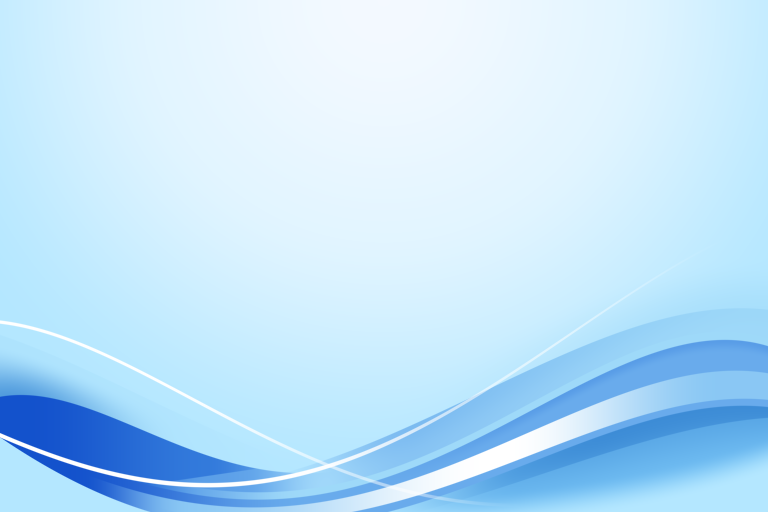
Give the GLSL for this background, as a WebGL 1 fragment shader.

```glsl
precision highp float;
// Pale sky glow with layered translucent blue ribbons and two fine white strands.

uniform vec2 u_resolution;

#define GLOW_CENTER vec2(0.5, 1.0)
#define GLOW_INNER vec3(0.955, 0.978, 1.0)
#define GLOW_MIDDLE vec3(0.870, 0.955, 1.0)
#define GLOW_OUTER vec3(0.705, 0.905, 1.0)
#define DEEP_BLUE vec3(0.075, 0.320, 0.800)
#define ROYAL_BLUE vec3(0.200, 0.480, 0.860)
#define RIBBON_BLUE vec3(0.410, 0.670, 0.925)
#define PALE_BLUE vec3(0.620, 0.850, 0.975)
#define SHADE_BLUE vec3(0.240, 0.550, 0.840)
#define STRAND_WIDTH 0.0075

// Smooth quartic through five heights at evenly spaced x.
float curve(float x, vec4 h, float last) {
  float s = x * 4.0;
  float a = s - 1.0, b = s - 2.0, c = s - 3.0, d = s - 4.0;
  return h.x * a * b * c * d / 24.0
       - h.y * s * b * c * d / 6.0
       + h.z * s * a * c * d / 4.0
       - h.w * s * a * b * d / 6.0
       + last * s * a * b * c / 24.0;
}

// Antialiased coverage of the area below a height.
float below(float y, float edge) {
  float aa = 0.8 / u_resolution.y;
  return 1.0 - smoothstep(edge - aa, edge + aa, y);
}

// Antialiased band centred on a height.
float strand(float y, float center, float width) {
  return below(abs(y - center), 0.5 * width);
}

vec3 background(vec2 uv) {
  float d = length((uv - GLOW_CENTER) * vec2(1.5, 1.0));
  vec3 color = mix(GLOW_INNER, GLOW_MIDDLE, smoothstep(0.0, 0.65, d));
  return mix(color, GLOW_OUTER, smoothstep(0.45, 0.98, d));
}

void main() {
  vec2 uv = gl_FragCoord.xy / u_resolution;
  float x = uv.x, y = uv.y;
  vec3 sky = background(uv);
  vec3 color = sky;

  // Ribbon boundaries, from top to bottom
  float veil = curve(x, vec4(0.346, 0.180, 0.043, 0.018), 0.082);
  float wave = curve(x, vec4(0.225, 0.121, 0.098, 0.238), -0.113);
  float haze = curve(x, vec4(0.102, 0.043, 0.146, 0.318), 0.395);
  float stripe = curve(x, vec4(0.146, 0.049, 0.080, 0.260), 0.338);
  float body = curve(x, vec4(0.146, 0.035, 0.066, 0.244), 0.324);
  float sheen = curve(x, vec4(0.146, 0.018, 0.047, 0.195), 0.271);
  float rim = curve(x, vec4(0.146, -0.006, 0.014, 0.145), 0.219);
  float base = curve(x, vec4(0.146, -0.020, -0.002, 0.131), 0.205);
  float fold = curve(x, vec4(0.146, -0.030, -0.016, 0.096), 0.184);
  float hem = curve(x, vec4(0.000, -0.040, -0.020, 0.023), 0.111);

  // Soft glow above the right ribbons
  float halo = 1.0 - smoothstep(haze - 0.02, haze + 0.10, y);
  color = mix(color, PALE_BLUE, 0.6 * halo * smoothstep(0.45, 1.0, x));

  // Veil and blurred shade above the left wave
  float leftVeil = below(y, veil) * (1.0 - smoothstep(0.15, 0.42, x));
  color = mix(color, PALE_BLUE, 0.25 * leftVeil);
  float shade = 1.0 - smoothstep(wave - 0.01, mix(veil, wave, 0.15), y);
  color = mix(color, SHADE_BLUE, 0.85 * shade * (1.0 - smoothstep(0.0, 0.24, x)));

  // Deep wave on the left with its lighter inner fold
  vec3 waveColor = mix(DEEP_BLUE, ROYAL_BLUE, smoothstep(0.03, 0.28, x));
  waveColor = mix(waveColor, RIBBON_BLUE, smoothstep(0.27, 0.38, x));
  float inner = below(y, 0.066 + 0.22 * (x - 0.25)) * smoothstep(0.17, 0.27, x);
  waveColor = mix(waveColor, RIBBON_BLUE, 0.75 * inner);
  color = mix(color, waveColor, below(y, wave) * (1.0 - smoothstep(0.32, 0.44, x)));

  // Translucent haze and thin pale stripe
  vec3 hazeColor = mix(RIBBON_BLUE, PALE_BLUE, smoothstep(0.42, 1.0, x) * 0.75 + 0.2);
  float hazeDepth = smoothstep(haze, stripe, y);
  color = mix(color, hazeColor, below(y, haze) * smoothstep(0.34, 0.55, x) * (0.95 - 0.2 * hazeDepth));
  color = mix(color, PALE_BLUE, below(y, stripe) * smoothstep(0.20, 0.42, x));

  // Main blue ribbon, darker along its upper edge
  vec3 bodyColor = mix(DEEP_BLUE, RIBBON_BLUE, smoothstep(0.08, 0.40, x));
  float crest = smoothstep(body - 0.025, body, y) * smoothstep(0.45, 0.75, x);
  bodyColor = mix(bodyColor, ROYAL_BLUE, 0.3 * crest);
  color = mix(color, bodyColor, below(y, body));

  // Bright sheen peaking right of the middle
  float gleam = smoothstep(0.22, 0.64, x) * (1.0 - smoothstep(0.66, 0.94, x));
  vec3 sheenColor = mix(mix(RIBBON_BLUE, PALE_BLUE, 0.62), vec3(1.0), gleam);
  color = mix(color, sheenColor, below(y, sheen) * smoothstep(0.11, 0.25, x));
  color = mix(color, bodyColor, below(y, rim) * smoothstep(0.2, 0.4, x));

  // Underside fading softly into the sky
  float depth = smoothstep(hem - 0.025, base, y);
  vec3 underColor = mix(vec3(0.46, 0.76, 0.96), SHADE_BLUE, depth * smoothstep(0.45, 0.8, x));
  underColor = mix(underColor, vec3(0.46, 0.76, 0.96), 0.45 * below(y, fold));
  float underFade = smoothstep(hem - 0.035, hem + 0.035, y) * smoothstep(0.42, 0.68, x);
  color = mix(color, mix(sky, underColor, underFade), below(y, base));

  // White strands
  float rising = curve(x, vec4(0.150, 0.053, 0.131, 0.355), 0.566);
  float falling = curve(x, vec4(0.371, 0.221, 0.053, 0.018), 0.082);
  float risingWidth = STRAND_WIDTH * mix(1.15, 0.5, smoothstep(0.3, 0.95, x));
  float risingFade = mix(1.0, 0.55, smoothstep(0.36, 0.65, x)) * (1.0 - smoothstep(0.7, 0.96, x));
  float fallingFade = mix(1.0, 0.5, smoothstep(0.2, 0.48, x)) * (1.0 - smoothstep(0.5, 0.69, x));
  color = mix(color, vec3(1.0), strand(y, falling, STRAND_WIDTH * 0.85) * fallingFade);
  color = mix(color, vec3(1.0), strand(y, rising, risingWidth) * risingFade);

  gl_FragColor = vec4(color, 1.0);
}
```
